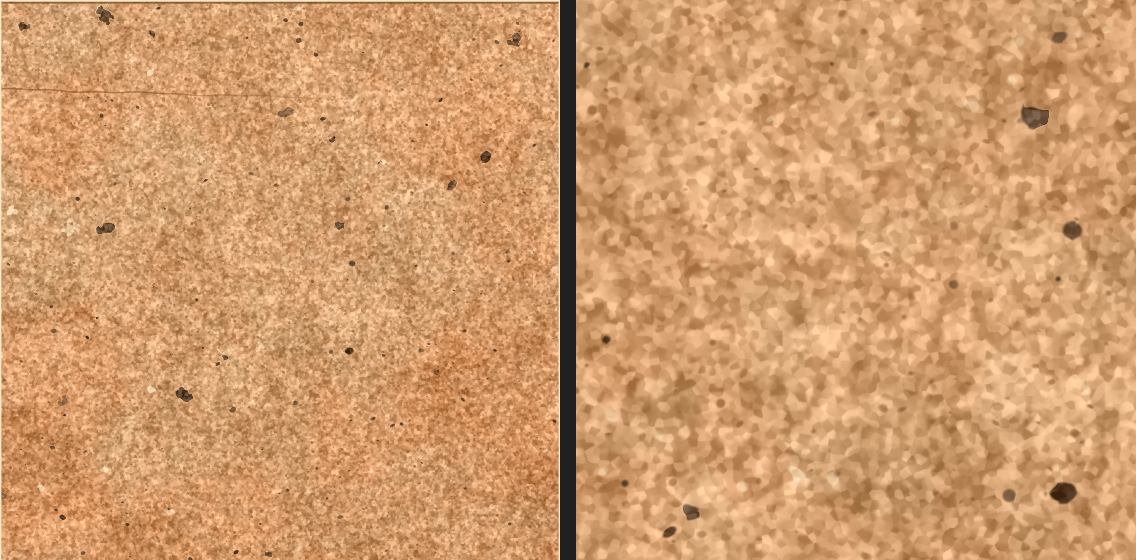
Left: the whole. Right: its middle third, enlarged.
This texture is drawn by a three.js fragment shader. Its source:

```glsl
varying vec2 vUv;

const vec3 CLAY = vec3(0.84, 0.62, 0.43);
const vec3 CHAR = vec3(0.24, 0.16, 0.09);
const vec3 UMBER = vec3(0.45, 0.27, 0.12);
const vec3 CHALK = vec3(0.99, 0.90, 0.75);
const vec3 RIM = vec3(0.96, 0.91, 0.78);

float hash(vec2 p) {
  vec3 q = fract(p.xyx * vec3(0.1031, 0.1030, 0.0973));
  q += dot(q, q.yzx + 33.33);
  return fract((q.x + q.y) * q.z);
}

vec2 hash2(vec2 p) {
  return vec2(hash(p), hash(p + 57.3));
}

// Softly blended cellular noise, centred on zero
float grains(vec2 uv, float cells, float seed) {
  vec2 p = uv * cells;
  vec2 base = floor(p);
  float total = 0.0;
  float weights = 0.0;
  for (int j = -1; j <= 1; j++) {
    for (int i = -1; i <= 1; i++) {
      vec2 cell = base + vec2(float(i), float(j));
      vec2 d = p - cell - hash2(cell + seed);
      float w = exp(-9.0 * dot(d, d));
      total += w * (hash(cell + seed + 19.7) - 0.5);
      weights += w;
    }
  }
  return total / weights;
}

// Scattered ragged ellipses, one per chosen cell, lying mostly level
float specks(vec2 uv, float cells, float chance, vec2 radii, float ragged, float seed) {
  vec2 p = uv * cells;
  vec2 base = floor(p);
  float mask = 0.0;
  for (int j = -1; j <= 1; j++) {
    for (int i = -1; i <= 1; i++) {
      vec2 cell = base + vec2(float(i), float(j)) + seed;
      vec2 d = (p + seed - cell - hash2(cell)) / cells;
      float angle = 1.6 * (hash(cell + 3.1) - 0.5);
      float c = cos(angle);
      float s = sin(angle);
      d = vec2(c * d.x + s * d.y, c * d.y - s * d.x);
      d.y *= 1.0 + 0.9 * hash(cell + 7.9);
      float size = hash(cell + 11.3);
      float radius = mix(radii.x, radii.y, size * size) * (1.0 + ragged);
      float shape = 1.0 - smoothstep(-0.0012, 0.0014, length(d) - radius);
      float opacity = mix(0.55, 1.0, hash(cell + 23.1));
      mask = max(mask, shape * opacity * step(hash(cell + 31.7), chance));
    }
  }
  return mask;
}

// Antialiased band from the canvas edge to the given depth
float edgeBand(float distanceIn, float depth) {
  return 1.0 - smoothstep(depth - 0.001, depth + 0.001, distanceIn);
}

// Thin wavering scratch that fades to the right
float scratch(vec2 uv) {
  float y = 0.841 - 0.028 * uv.x + 0.0012 * sin(uv.x * 31.0) + 0.0007 * sin(uv.x * 83.0);
  float line = 1.0 - smoothstep(0.0004, 0.0022, abs(uv.y - y));
  return line * (1.0 - smoothstep(0.15, 0.75, uv.x));
}

void main() {
  vec2 uv = vUv;

  // Grain at several sizes over broad cloudy patches
  float fine = grains(uv, 230.0, 5.0);
  float medium = grains(uv, 125.0, 71.0);
  float coarse = grains(uv, 55.0, 137.0);
  float cloud = grains(uv, 8.0, 211.0);
  float tone = 2.9 * fine + 2.4 * medium + 1.3 * coarse + 1.1 * cloud;
  tone += 0.7 * (uv.y - 0.5);
  vec3 color = CLAY + 0.072 * tone;

  // Rusty and yellowish drift
  float rust = grains(uv, 6.0, 307.0) + 0.5 * grains(uv, 30.0, 401.0) + 0.4 * (0.5 - uv.y);
  color += rust * vec3(0.015, -0.045, -0.06);

  // Pale chips, large and small
  float ragged = 0.9 * medium + 0.8 * coarse;
  float chips = specks(uv, 12.0, 0.06, vec2(0.006, 0.014), 1.4 * ragged, 17.0);
  float crumbs = specks(uv, 45.0, 0.07, vec2(0.002, 0.006), ragged, 43.0);
  color = mix(color, CHALK + 0.15 * fine, max(0.85 * chips, 0.5 * crumbs));

  // Dark pores: pinpricks, dots and larger inclusions
  float pricks = specks(uv, 90.0, 0.12, vec2(0.0008, 0.0024), ragged, 89.0);
  float dots = specks(uv, 38.0, 0.09, vec2(0.0017, 0.0045), ragged, 113.0);
  float pits = specks(uv, 14.0, 0.12, vec2(0.005, 0.013), 1.3 * ragged, 151.0);
  color = mix(color, UMBER, 0.6 * pricks);
  color = mix(color, CHAR + 0.12 * fine, 0.9 * dots);
  color = mix(color, CHAR + 0.22 * (fine + medium), 0.92 * pits);
  color = mix(color, UMBER, 0.5 * scratch(uv));

  // Pale rim on three sides, shadowed along the top
  color = mix(color, UMBER, 0.7 * edgeBand(1.0 - uv.y, 0.0065));
  float rim = max(edgeBand(1.0 - uv.y, 0.003), edgeBand(min(uv.x, 1.0 - uv.x), 0.0025));
  color = mix(color, RIM, rim);

  gl_FragColor = vec4(clamp(color, 0.0, 1.0), 1.0);
}
```
